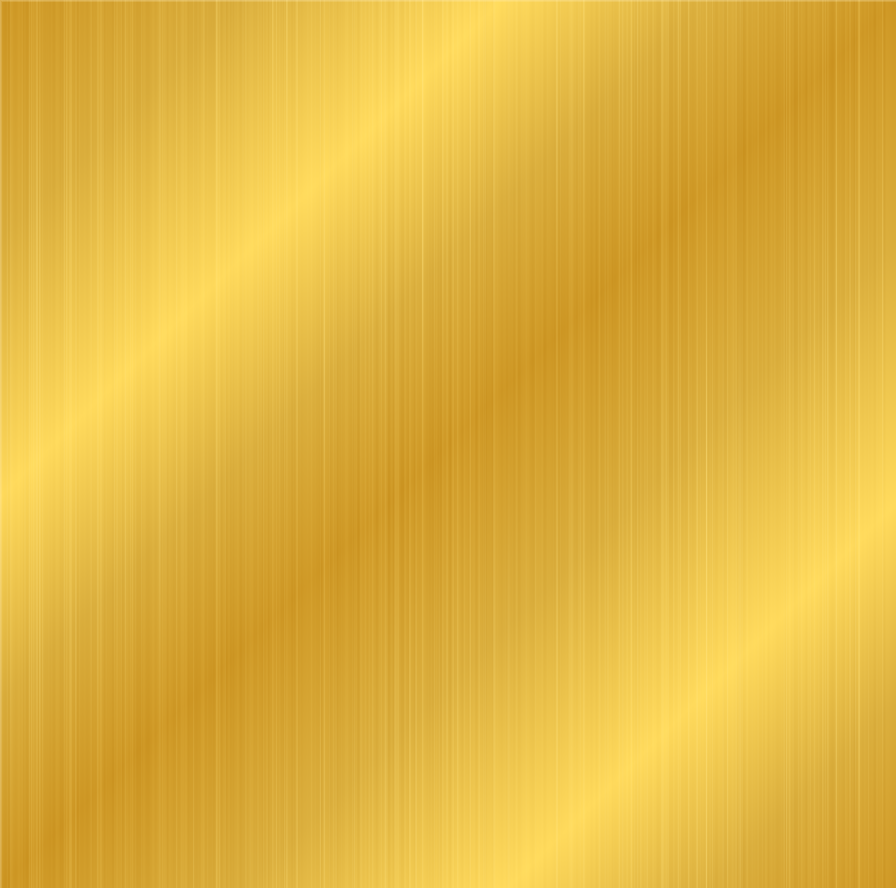
This texture is drawn by a Shadertoy shader. Its source:

```glsl
// Brushed gold sheet: diagonal sheen bands under fine vertical scratches.
#define DARK_GOLD vec3(0.805, 0.590, 0.140)
#define MID_GOLD vec3(0.855, 0.680, 0.235)
#define BRIGHT_GOLD vec3(1.000, 0.855, 0.360)
#define SCRATCH_TINT vec3(1.000, 0.900, 0.520)
#define FIRST_RIDGE 0.56
#define SECOND_RIDGE 1.567
#define VALLEY 1.0
#define SCRATCH_GAIN 0.36
#define GRAIN_GAIN 0.15
#define RIM_GAIN 0.30

float hash(vec2 p) {
    vec3 q = fract(vec3(p.xyx) * 0.1031);
    q += dot(q, q.yzx + 33.33);
    return fract((q.x + q.y) * q.z);
}

// Smooth noise along one axis, separate for each lane.
float laneNoise(float x, float lane) {
    float cell = floor(x);
    float f = fract(x);
    f = f * f * (3.0 - 2.0 * f);
    return mix(hash(vec2(cell, lane)), hash(vec2(cell + 1.0, lane)), f);
}

// Sheen height: 0 in the valleys, 1 on the bright ridges.
float sheen(float t) {
    if (t < FIRST_RIDGE) return t / FIRST_RIDGE;
    if (t < VALLEY) return (VALLEY - t) / (VALLEY - FIRST_RIDGE);
    if (t < SECOND_RIDGE) return (t - VALLEY) / (SECOND_RIDGE - VALLEY);
    return (2.0 - t) / (2.0 - SECOND_RIDGE);
}

vec3 goldRamp(float k) {
    vec3 lower = mix(DARK_GOLD, MID_GOLD, k / 0.48);
    vec3 upper = mix(MID_GOLD, BRIGHT_GOLD, (k - 0.48) / 0.52);
    return k < 0.48 ? lower : upper;
}

// One line per column, box filtered over the pixel width.
float scratches(vec2 uv, float columns, float width, float seed, float pixel) {
    float id = floor(uv.x * columns);
    float centre = (id + mix(0.25, 0.75, hash(vec2(id, seed)))) / columns;
    float reach = 0.5 * (width + pixel) - abs(uv.x - centre);
    float cover = clamp(reach / pixel, 0.0, min(1.0, width / pixel));
    float strength = pow(hash(vec2(id, seed + 7.0)), 3.0);
    float fade = laneNoise(uv.y * 2.5 + hash(vec2(id, seed + 3.0)) * 9.0, id + seed);
    return cover * strength * mix(0.3, 1.0, fade);
}

void mainImage(out vec4 fragColor, in vec2 fragCoord) {
    vec2 uv = fragCoord / iResolution.xy;
    float pixel = 1.0 / iResolution.x;

    // Diagonal sheen, measured from the upper left corner
    float k = clamp(sheen(uv.x + 1.0 - uv.y), 0.0, 1.0);
    vec3 color = goldRamp(k);

    // Three scratch densities, gathered in loose clusters
    float marks = 0.0;
    for (int i = 0; i < 3; i++) {
        float layer = float(i);
        marks += scratches(uv, 110.0 + 95.0 * layer, 0.0014, 19.0 * layer + 1.0, pixel);
    }
    float cluster = mix(0.55, 1.1, laneNoise(uv.x * 22.0, 71.0));
    float flank = mix(0.65, 1.15, smoothstep(0.1, 0.6, k));
    float light = clamp(marks * cluster * flank * SCRATCH_GAIN, 0.0, 0.7);
    color = mix(color, SCRATCH_TINT, light);

    // Fine soft grain between the scratches
    float grain = laneNoise(uv.x * 380.0, 5.0) - 0.5;
    color += grain * GRAIN_GAIN * vec3(0.20, 0.26, 0.25) * (1.0 - 0.5 * k);

    // Thin pale rim on the left and top edges
    float edge = min(uv.x, 1.0 - uv.y);
    color = mix(color, vec3(1.0, 0.94, 0.76), RIM_GAIN * (1.0 - smoothstep(0.001, 0.0025, edge)));

    fragColor = vec4(clamp(color, 0.0, 1.0), 1.0);
}
```
